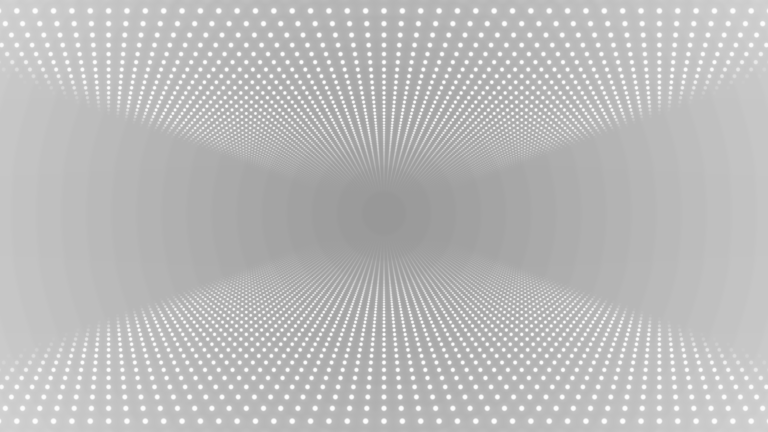
Give the GLSL for this background, as a Shadertoy shader.

```glsl
// Grey haze between a floor and a ceiling of white dots receding to a horizon.

// Stepped radial haze, darkest at the centre; p is in canvas heights.
float haze(vec2 p) {
    float band = length(p - vec2(0.0, 0.006)) / 0.058;
    float stepped = floor(band) + smoothstep(0.8, 1.0, fract(band));
    return 0.597 + 0.0118 * stepped + 0.06 * p.y * p.y;
}

// Brightness of the perspective dot grid, mirrored about the horizon.
float dotGrid(vec2 p) {
    float d = max(abs(p.y), 0.02);

    // Nearest grid row and column, projected back to the canvas
    float row = round(1.0 / (0.1404 * d));
    float rowHeight = 1.0 / (0.1404 * row);
    float column = round(p.x / (0.0895 * rowHeight));
    vec2 centre = vec2(column * 0.0895, 1.0) * rowHeight;

    // Round dot with a faint halo
    float radius = 0.0135 * rowHeight;
    float dist = length(vec2(p.x, d) - centre);
    float soft = 0.25 * radius + 0.4 / iResolution.y;
    float core = 1.0 - smoothstep(radius - soft, radius + soft, dist);
    float halo = 0.13 * exp(-dist * dist / (4.0 * radius * radius));

    // Fade into the distance and toward the side borders
    float depthFade = smoothstep(0.05, 0.25, d);
    float sideFade = 1.0 - smoothstep(24.0, 31.0, abs(column));
    return max(core, halo) * depthFade * sideFade;
}

void mainImage(out vec4 fragColor, in vec2 fragCoord) {
    // Average a 4 by 4 grid of samples so that distant dots stay smooth
    float grey = 0.0;
    for (int i = 0; i < 16; i++) {
        vec2 offset = (vec2(i % 4, i / 4) - 1.5) / 4.0;
        vec2 p = (fragCoord + offset - 0.5 * iResolution.xy) / iResolution.y;
        grey += mix(haze(p), 0.99, dotGrid(p));
    }
    fragColor = vec4(vec3(grey / 16.0), 1.0);
}
```
